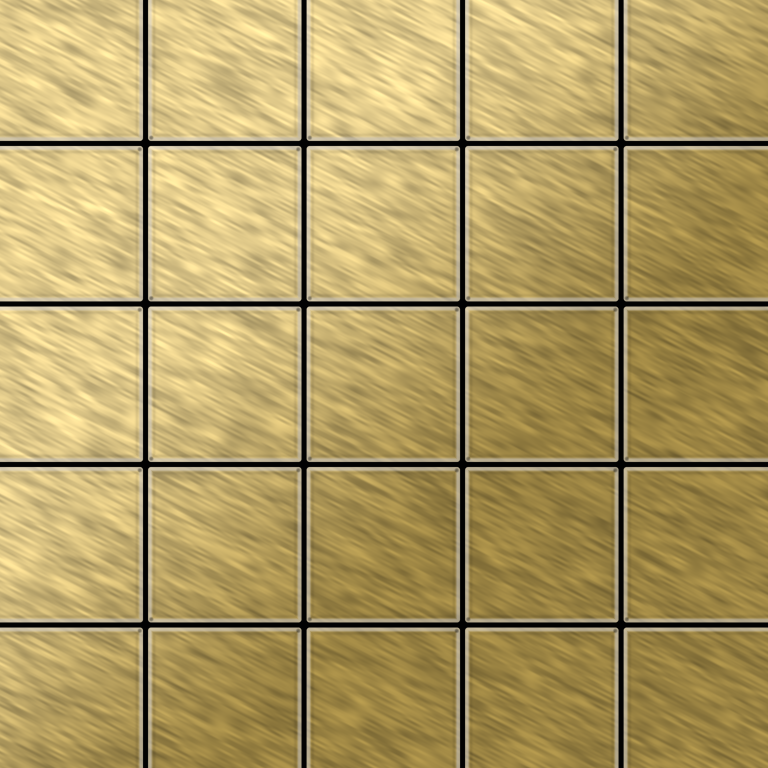
Give the GLSL for this pattern, as a WebGL 2 fragment shader.

```glsl
#version 300 es
precision highp float;
// Brushed brass square tiles with pale bevels, black joints and a diagonal sheen.

#define PITCH vec2(0.2064, 0.2090)   // tile spacing
#define ORIGIN vec2(0.1895, 0.1862)  // one crossing of the joints
#define JOINT 0.0066                 // joint width
#define CORNER 0.0040                // tile corner radius
#define BEVEL 0.0054                 // bevel width
#define BRUSH_ANGLE -0.47            // direction of the brushing, radians
#define BRUSH_DEPTH 0.58             // contrast of the brushing
#define SHEEN_RANGE vec2(0.58, 1.32) // start and end of the sheen falloff

uniform vec2 u_resolution;
out vec4 fragColor;

const vec3 BRASS_LIGHT = vec3(0.885, 0.795, 0.545);
const vec3 BRASS_DARK = vec3(0.595, 0.505, 0.255);
const vec3 BEVEL_TINT = vec3(0.80, 0.78, 0.755);
const vec3 JOINT_COLOR = vec3(0.008);

float hash(vec2 p) {
    vec3 q = fract(p.xyx * vec3(0.1031, 0.1030, 0.0973));
    q += dot(q, q.yzx + 33.33);
    return fract((q.x + q.y) * q.z);
}

float valueNoise(vec2 p) {
    vec2 cell = floor(p);
    vec2 f = fract(p);
    f = f * f * (3.0 - 2.0 * f);
    float low = mix(hash(cell), hash(cell + vec2(1.0, 0.0)), f.x);
    float high = mix(hash(cell + vec2(0.0, 1.0)), hash(cell + vec2(1.0, 1.0)), f.x);
    return mix(low, high, f.y);
}

// Stretched noise in three sizes, centred on zero.
float brushing(vec2 p, vec2 seed) {
    float c = cos(BRUSH_ANGLE);
    float s = sin(BRUSH_ANGLE);
    vec2 q = vec2(c * p.x + s * p.y, c * p.y - s * p.x);
    float fine = valueNoise(q * vec2(42.0, 310.0) + seed);
    float medium = valueNoise(q * vec2(27.0, 175.0) + seed + 37.0);
    float broad = valueNoise(q * vec2(16.0, 75.0) + seed + 71.0);
    return 0.42 * fine + 0.36 * medium + 0.22 * broad - 0.5;
}

float roundedBox(vec2 p, vec2 halfSize, float radius) {
    vec2 q = abs(p) - halfSize + radius;
    return length(max(q, 0.0)) + min(max(q.x, q.y), 0.0) - radius;
}

void main() {
    vec2 uv = gl_FragCoord.xy / u_resolution;
    float pixel = 1.0 / min(u_resolution.x, u_resolution.y);

    // Tile cell, local position and distance to the tile edge
    vec2 grid = (uv - ORIGIN) / PITCH;
    vec2 tile = floor(grid);
    vec2 local = (fract(grid) - 0.5) * PITCH;
    vec2 halfSize = 0.5 * (PITCH - JOINT);
    float edge = roundedBox(local, halfSize, CORNER);

    // Sheen from upper left to lower right
    float diagonal = uv.x + 1.0 - uv.y;
    float shade = smoothstep(SHEEN_RANGE.x, SHEEN_RANGE.y, diagonal);
    vec3 metal = mix(BRASS_LIGHT, BRASS_DARK, shade);

    // Brushed grain, shifted for each tile
    vec2 seed = 60.0 * vec2(hash(tile + 11.0), hash(tile + 29.0));
    metal *= 1.0 + BRUSH_DEPTH * brushing(uv, seed);

    // Faint shadow inside the bevel, then the pale bevel itself
    float rim = (edge + BEVEL + 0.0025) / 0.0022;
    metal *= 1.0 - 0.09 * exp(-rim * rim);
    float bevel = smoothstep(-BEVEL - 0.0015, -BEVEL + 0.0024, edge);
    float facing = (local.y - local.x) / PITCH.x;
    vec3 bevelColor = mix(metal, BEVEL_TINT, 0.62) * (1.0 + 0.05 * facing);
    vec3 color = mix(metal, bevelColor, bevel);

    // Small dark nicks where the bevels meet at two opposite corners
    vec2 nickPos = halfSize - 0.0042;
    float nick = min(length(local - nickPos), length(local + nickPos));
    color *= 1.0 - 0.38 * (1.0 - smoothstep(0.0008, 0.0040, nick));

    // Black joint
    float coverage = smoothstep(-0.75 * pixel, 0.75 * pixel, edge);
    fragColor = vec4(mix(color, JOINT_COLOR, coverage), 1.0);
}
```
